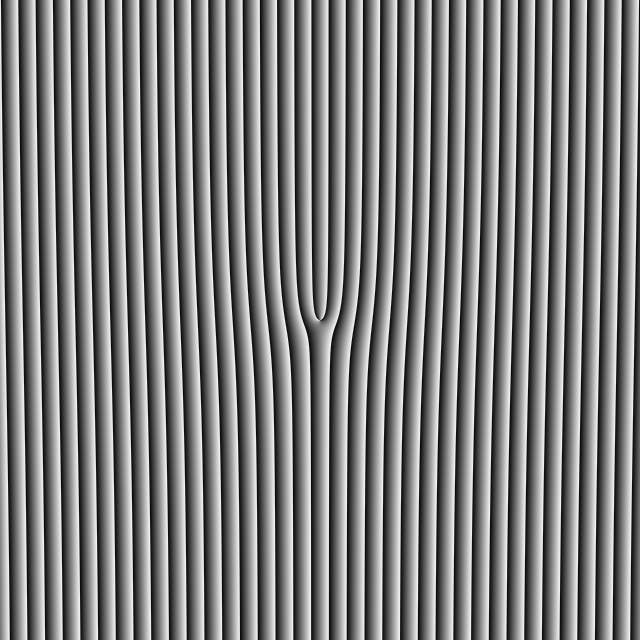
Write a three.js fragment shader that draws this pattern.

```glsl
// Fork grating: upright sawtooth stripes with a phase vortex at the centre,
// where one stripe below splits into three above. The phase is a linear
// carrier minus a winding angle; its analytic gradient smooths the edges.

#define STRIPES 36.61     // carrier cycles across the canvas
#define CHARGE 2.0        // extra stripes created by the vortex
#define CORE vec2(0.5)    // vortex position
#define EDGE_WIDTH 0.0017 // softness of each stripe edge, in canvas units
#define SHADOW 0.015      // grey at the start of a stripe
#define LIGHT 0.975       // grey at the end of a stripe

varying vec2 vUv;

const float TAU = 6.2831853;

// Phase in cycles: plane wave plus vortex. The branch cut is a whole number.
float forkPhase(vec2 p) {
  return STRIPES * p.x - CHARGE * atan(p.y, p.x) / TAU;
}

// Exact gradient of the phase, kept finite at the core.
vec2 forkGradient(vec2 p) {
  float r2 = max(dot(p, p), 1e-6);
  return vec2(STRIPES, 0.0) - CHARGE * vec2(-p.y, p.x) / (TAU * r2);
}

// Rising ramp over each cycle, with its drop spread over the given width.
float softSaw(float phase, float width) {
  float fromEdge = fract(phase + 0.5) - 0.5;
  float passed = clamp(fromEdge / width + 0.5, 0.0, 1.0);
  return fromEdge + 1.0 - passed;
}

void main() {
  vec2 p = vUv - CORE;
  // keep the angle defined exactly at the core
  if (dot(p, p) < 1e-10) p = vec2(0.0, 1e-5);

  float width = clamp(length(forkGradient(p)) * EDGE_WIDTH, 1e-4, 1.0);
  float ramp = softSaw(forkPhase(p), width);
  gl_FragColor = vec4(vec3(mix(SHADOW, LIGHT, ramp)), 1.0);
}
```
